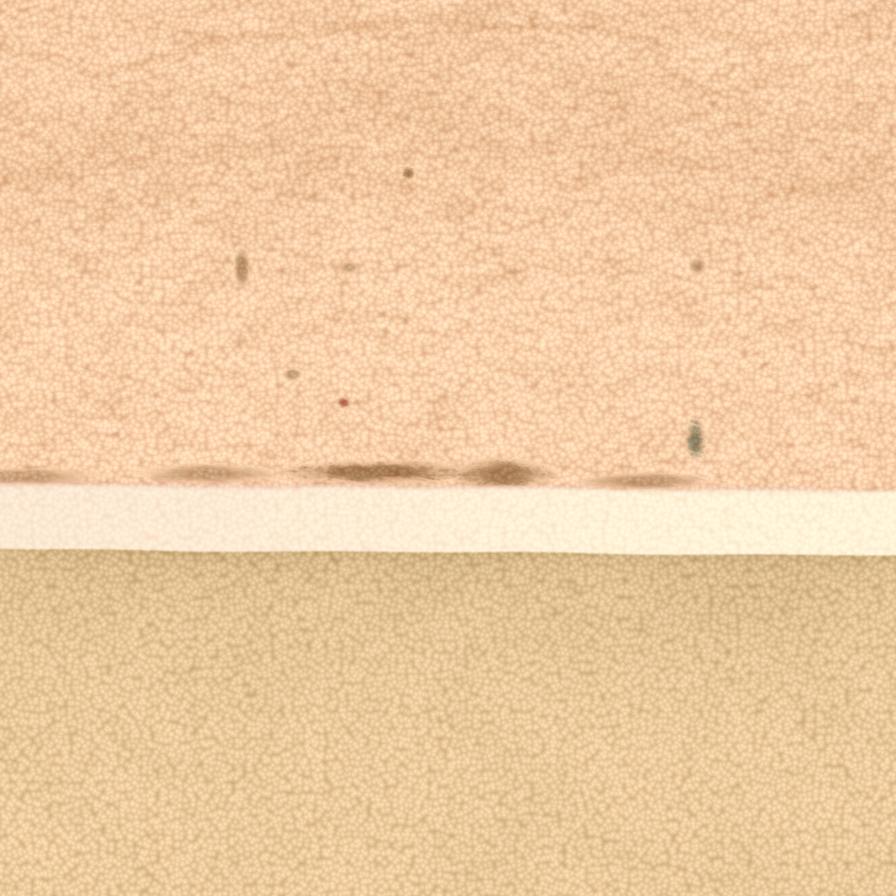
This texture is drawn by a three.js fragment shader. Its source:

```glsl
// Speckled pale wood above a cream strip, with a sandy shaded surface below.
#define WOOD_LIGHT vec3(0.985, 0.830, 0.685)
#define WOOD_DARK vec3(0.865, 0.665, 0.490)
#define STAIN vec3(0.560, 0.390, 0.230)
#define STRIP_LEFT vec3(0.990, 0.910, 0.820)
#define STRIP_RIGHT vec3(1.000, 0.950, 0.840)
#define SAND vec3(0.930, 0.795, 0.615)
#define SAND_SHADE vec3(0.790, 0.670, 0.475)
#define STRIP_TOP 0.460
#define STRIP_BOTTOM 0.387
#define EDGE_SLOPE -0.007
#define GRAIN_SCALE 165.0
#define GRAIN_AMOUNT 0.17

varying vec2 vUv;

vec2 hash2(vec2 p) {
  vec3 q = fract(vec3(p.xyx) * vec3(0.1031, 0.1030, 0.0973));
  q += dot(q, q.yzx + 33.33);
  return fract((q.xx + q.yz) * q.zy);
}

// Distance to the nearest jittered cell point, roughly centred on zero.
float cellNoise(vec2 p) {
  vec2 cell = floor(p);
  vec2 local = fract(p);
  float nearest = 4.0;
  for (int j = -1; j <= 1; j++) {
    for (int i = -1; i <= 1; i++) {
      vec2 o = vec2(float(i), float(j));
      vec2 d = o + hash2(cell + o + 80.0) - local;
      nearest = min(nearest, dot(d, d));
    }
  }
  return sqrt(nearest) - 0.47;
}

// Cellular octaves, bent by sines to hide the grid.
float layeredCells(vec2 p) {
  float sum = 0.0;
  float weight = 0.5;
  for (int k = 0; k < 4; k++) {
    p += 0.25 * sin(p.yx * 1.7 + float(k));
    sum += weight * cellNoise(p);
    p = p * 2.1 + 17.3;
    weight *= 0.72;
  }
  return sum;
}

// Soft elliptical mark with a ragged outline.
float blot(vec2 p, vec2 centre, vec2 radius, float rough) {
  float d = length((p - centre) / radius) + rough;
  return 1.0 - smoothstep(0.35, 1.25, d);
}

// Small marks scattered one per cell, kept in only a few of the cells.
float flecks(vec2 p, vec2 scale, float share) {
  vec2 g = p * scale;
  vec2 id = floor(g);
  vec2 h = hash2(id + 211.0);
  vec2 d = fract(g) - 0.3 - 0.4 * h;
  float kept = step(1.0 - share, hash2(id + 37.0).x);
  return kept * (1.0 - smoothstep(0.08, 0.30, length(d)));
}

vec3 wood(vec2 p, float grain) {
  float cloud = layeredCells(p * vec2(9.0, 20.0));
  float streak = layeredCells(p * vec2(22.0, 60.0) + 9.0);
  float bend = 0.02 * sin(p.x * 7.0 + 1.0);
  float band = exp(-pow((p.y - 0.84 + bend) / 0.10, 2.0));
  float tone = 0.20 + 0.22 * band + 0.45 * cloud + 0.65 * streak;
  tone += 0.12 * smoothstep(0.92, 1.0, p.y);

  // Arched vein near the top.
  float arch = 0.974 - 0.35 * pow(p.x - 0.5, 2.0) + 0.004 * sin(p.x * 31.0);
  float span = smoothstep(0.08, 0.18, p.x) * (1.0 - smoothstep(0.68, 0.80, p.x));
  tone += 0.30 * span * exp(-pow((p.y - arch) / 0.005, 2.0));
  tone += 0.35 * flecks(p + 0.004 * sin(p.yx * 70.0), vec2(36.0, 55.0), 0.09);
  vec3 col = mix(WOOD_LIGHT, WOOD_DARK, clamp(tone, 0.0, 1.0));

  // Dark and tinted spots.
  float rough = 0.8 * streak + 0.5 * grain;
  col = mix(col, STAIN, 0.75 * blot(p, vec2(0.456, 0.806), vec2(0.006), rough));
  col = mix(col, STAIN, 0.60 * blot(p, vec2(0.270, 0.701), vec2(0.007, 0.018), rough));
  col = mix(col, STAIN, 0.45 * blot(p, vec2(0.390, 0.702), vec2(0.008, 0.006), rough));
  col = mix(col, STAIN, 0.45 * blot(p, vec2(0.779, 0.703), vec2(0.008), rough));
  col = mix(col, STAIN, 0.50 * blot(p, vec2(0.326, 0.582), vec2(0.008, 0.006), rough));
  col = mix(col, vec3(0.65, 0.30, 0.22), 0.8 * blot(p, vec2(0.384, 0.551), vec2(0.007, 0.005), rough));
  col = mix(col, vec3(0.43, 0.41, 0.30), 0.8 * blot(p, vec2(0.776, 0.510), vec2(0.010, 0.018), rough));

  // Stains gathered along the strip.
  float dirt = 0.80 * blot(p, vec2(0.420, 0.473), vec2(0.085, 0.010), rough);
  dirt = max(dirt, 0.75 * blot(p, vec2(0.560, 0.471), vec2(0.045, 0.014), rough));
  dirt = max(dirt, 0.45 * blot(p, vec2(0.230, 0.471), vec2(0.060, 0.009), rough));
  dirt = max(dirt, 0.50 * blot(p, vec2(0.720, 0.463), vec2(0.055, 0.008), rough));
  dirt = max(dirt, 0.45 * blot(p, vec2(0.020, 0.468), vec2(0.070, 0.008), rough));
  return mix(col, STAIN, dirt) - GRAIN_AMOUNT * grain * vec3(0.7, 1.0, 1.05);
}

void main() {
  vec2 p = vUv;
  float level = p.y - EDGE_SLOPE * p.x - 0.0012 * sin(p.x * 19.0) * sin(p.x * 7.0);
  float grain = cellNoise(p * GRAIN_SCALE) + 0.4 * cellNoise(p * GRAIN_SCALE * 0.53 + 31.0);

  // Sand, shaded beneath the strip.
  float depth = max(STRIP_BOTTOM - level, 0.0);
  float shade = 0.50 * exp(-depth * 9.0) + 0.45 * exp(-depth * 130.0);
  shade += 0.35 * layeredCells(p * 6.0 + 3.0) + 0.08;
  vec3 sand = mix(SAND, SAND_SHADE, clamp(shade, 0.0, 1.0));
  sand -= GRAIN_AMOUNT * grain * vec3(0.85, 0.95, 1.1);

  vec3 strip = mix(STRIP_LEFT, STRIP_RIGHT, smoothstep(0.0, 0.9, p.x));
  strip -= 0.08 * grain * vec3(0.3, 0.9, 1.1);

  float aboveBottom = smoothstep(-0.002, 0.002, level - STRIP_BOTTOM);
  float aboveTop = smoothstep(-0.004, 0.004, level - STRIP_TOP);
  vec3 col = mix(sand, strip, aboveBottom);
  col = mix(col, wood(p, grain), aboveTop);
  col -= vec3(0.03, 0.06, 0.05) * exp(-pow((level - STRIP_TOP) / 0.004, 2.0));
  gl_FragColor = vec4(clamp(col, 0.0, 1.0), 1.0);
}
```
